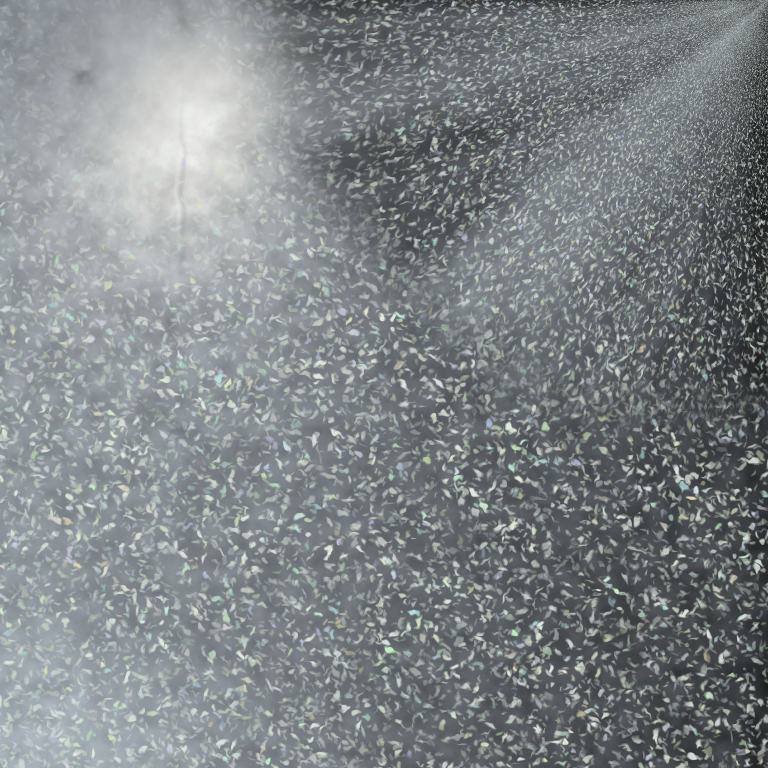
Write a WebGL 1 fragment shader that draws this texture.

```glsl
precision highp float;
// Glittering silver foil with a soft light bloom and a fan of pleats from the upper right corner.
uniform vec2 u_resolution;

float hash(vec2 p) {
  vec3 q = fract(vec3(p.xyx) * 0.1031);
  q += dot(q, q.yzx + 33.33);
  return fract((q.x + q.y) * q.z);
}

float noise(vec2 p) {
  vec2 i = floor(p), f = fract(p);
  f = f * f * (3.0 - 2.0 * f);
  return mix(mix(hash(i), hash(i + vec2(1, 0)), f.x),
             mix(hash(i + vec2(0, 1)), hash(i + vec2(1, 1)), f.x), f.y);
}

float fbm(vec2 p) {
  float sum = 0.0, amp = 0.5;
  for (int i = 0; i < 4; i++) {
    sum += amp * noise(p);
    p = p * 2.03 + 7.1;
    amp *= 0.5;
  }
  return sum;
}

float bell(float x, float center, float width) {
  float d = (x - center) / width;
  return exp(-d * d);
}

float blob(vec2 p, vec2 center, vec2 size) {
  vec2 d = (p - center) / size;
  return exp(-dot(d, d));
}

// Scattered ragged slivers, one per cell: rgb is the tint, a the coverage.
vec4 flakes(vec2 p, float density, float lean, float spin, float soft, float seed) {
  vec4 result = vec4(0.0);
  p += 0.42 * (vec2(noise(p * 2.3 + seed), noise(p * 2.3 + seed + 31.0)) - 0.5);
  vec2 cell = floor(p);
  for (int j = -1; j <= 1; j++) {
    for (int i = -1; i <= 1; i++) {
      vec2 id = cell + vec2(float(i), float(j));
      vec2 key = id + 200.0 + seed;
      float pick = hash(key + 51.7);
      vec2 d = p - id - vec2(hash(key), hash(key + 17.3));
      float angle = lean + spin * (hash(key + 31.9) - 0.5);
      float c = cos(angle), s = sin(angle);
      d = vec2(c * d.x + s * d.y, c * d.y - s * d.x);
      vec2 size = vec2(0.22 + 0.30 * hash(key + 5.9), 0.13 + 0.11 * hash(key + 8.2));
      float edge = (length(d / size) - 1.0) * size.y;
      float a = (1.0 - smoothstep(-soft, soft, edge)) * step(pick, density);
      a *= 0.4 + 0.6 * hash(key + 77.7);
      vec3 hue = 0.5 + 0.5 * cos(6.283 * (hash(key + 91.3) * 0.6 + 0.3 + vec3(0.0, 0.33, 0.67)));
      float tint = 0.05 + 0.40 * pow(hash(key + 45.1), 4.0);
      vec3 color = mix(vec3(0.89, 0.91, 0.88), 0.42 + 0.55 * hue, tint);
      result = mix(result, vec4(color, a), step(result.a, a));
    }
  }
  return result;
}

void main() {
  vec2 uv = gl_FragCoord.xy / u_resolution;
  float pixel = 1.0 / min(u_resolution.x, u_resolution.y);
  float cloud = fbm(uv * 5.0) - 0.47;
  float grain = fbm(uv * 48.0) - 0.47;

  // Broad fall of light from left to right
  float light = mix(0.545, 0.25, smoothstep(0.0, 1.05, uv.x));
  light += 0.08 * cloud + 0.17 * grain;
  light += 0.13 * blob(uv, vec2(0.03, 0.02), vec2(0.24, 0.16));
  light += 0.06 * blob(uv, vec2(0.36, 0.64), vec2(0.20, 0.16));

  // Pleated fan in polar coordinates around the corner
  vec2 arm = 1.0 - uv;
  float radius = max(length(arm), 0.01);
  float angle = atan(arm.y, arm.x + 0.0001);
  float rim = 0.67 - 0.09 * angle + 0.07 * cloud;
  float fan = 1.0 - smoothstep(rim - 0.06, rim + 0.05, radius);
  float outer = smoothstep(0.28, 0.5, radius);
  float streak = fbm(vec2(angle * 28.0, radius * 5.0)) - 0.47;
  float pleat = 0.36 + 0.13 * bell(angle, 0.80, 0.20) + 0.07 * bell(angle, 0.25, 0.07);
  pleat -= outer * (0.09 * bell(angle, 0.42, 0.10) + 0.12 * bell(angle, 0.60, 0.08));
  pleat -= outer * 0.06 * bell(angle, 0.11, 0.07);
  pleat -= 0.16 * bell(angle, 0.0, 0.035) + 0.14 * smoothstep(1.1, 1.5, angle);
  light = mix(light, pleat + 0.15 * streak + 0.10 * grain, fan);

  // Bloom, crease and smudges
  vec2 hazy = uv + 0.13 * vec2(cloud, grain * 0.3);
  float bloom = 0.26 * blob(hazy, vec2(0.22, 0.83), vec2(0.14, 0.13));
  bloom += 0.12 * blob(hazy, vec2(0.29, 0.90), vec2(0.10, 0.13));
  bloom += 0.12 * blob(hazy, vec2(0.20, 0.70), vec2(0.20, 0.18));
  light += bloom;
  float crease = uv.x - 0.231 - 0.008 * (noise(vec2(uv.y * 40.0, 3.0)) - 0.5);
  light += 0.06 * bell(crease, 0.0, 0.003) * bell(uv.y, 0.73, 0.06);
  light -= 0.05 * bell(crease, 0.007, 0.003) * bell(uv.y, 0.76, 0.10);
  light -= 0.13 * blob(hazy, vec2(0.09, 0.90), vec2(0.012));
  light -= 0.10 * blob(hazy, vec2(0.245, 0.975), vec2(0.014, 0.025));
  light -= 0.11 * blob(uv, vec2(0.222, 0.58), vec2(0.009, 0.015));
  light -= 0.06 * smoothstep(0.95, 1.0, uv.x);
  vec3 color = light * mix(vec3(0.96, 1.01, 1.055), vec3(1.0, 1.005, 0.995), min(bloom * 3.5, 1.0));

  // Flat glitter fades in the bloom and gives way to fine radial glitter
  float clear = 1.0 - 0.93 * blob(uv, vec2(0.15, 0.94), vec2(0.25, 0.27));
  float flat_area = clear * (1.0 - fan);
  float clump = 0.62 + 0.75 * noise(uv * 34.0 + 5.0);
  vec4 large = flakes(uv * 70.0, 0.78, 1.1, 3.6, 0.06 + 32.0 * pixel, 0.0);
  vec4 small = flakes(uv * 104.0 + 13.5, 0.62, 1.1, 4.5, 0.07 + 46.0 * pixel, 40.0);
  color = mix(color, small.rgb * 0.95, min(small.a * flat_area * 0.62 * clump, 1.0));
  color = mix(color, large.rgb, min(large.a * flat_area * 0.90 * clump, 1.0));

  vec2 polar = vec2(log(radius) * 38.0, angle * 50.0);
  float soft = 0.07 + min(20.0 * pixel / radius, 0.45);
  vec4 radial = flakes(polar, 0.85, 0.35, 2.4, soft, 80.0);
  vec4 dust = flakes(polar * 1.5 + 9.0, 0.68, 0.3, 2.4, soft * 1.3, 120.0);
  color = mix(color, dust.rgb * 0.92, dust.a * fan * clear * 0.55);
  color = mix(color, radial.rgb, min(radial.a * fan * clear * 0.85, 1.0));

  gl_FragColor = vec4(clamp(color, 0.0, 1.0), 1.0);
}
```
